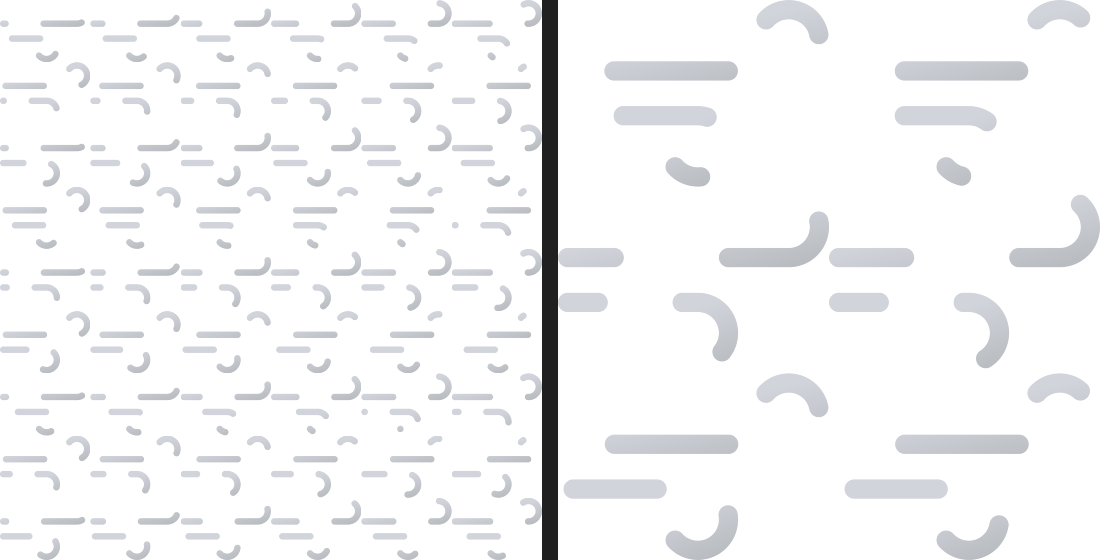
Left, the full canvas; right, a detail of the centre.
A WebGL 2 fragment shader for this pattern:

```glsl
#version 300 es
precision highp float;
// Grid of grey wind symbols: two curling strokes whose dashes slide from cell to cell.

uniform vec2 u_resolution;
out vec4 outColor;

// Lengths are in cell heights
const vec2 GRID = vec2(6.0, 9.0);
const float CELL_WIDTH = 1.453;
const float HALF_STROKE = 0.0516;
const float LINE_Y = 0.62;
const float CURL_RADIUS = 0.164;
const float CURL_SWEEP = 3.98;
const float DOT_SLACK = 0.005;   // keeps dashes of almost no length as dots
const float TAU = 6.2831853;

const vec3 PAPER = vec3(1.0);
const vec3 LIGHT_GREY = vec3(0.82, 0.83, 0.86);
const vec3 DARK_GREY = vec3(0.725, 0.74, 0.755);

// Distance to the part of a line-and-curl path between lengths a and b
float pathPiece(vec2 p, float bend, float a, float b) {
    float d = 1e3;
    float lineLength = bend - HALF_STROKE;
    if (a < lineLength) {
        float x = clamp(p.x, HALF_STROKE + a, HALF_STROKE + min(b, lineLength));
        d = length(p - vec2(x, LINE_Y));
    }
    if (b > lineLength) {
        vec2 q = p - vec2(bend, LINE_Y + CURL_RADIUS);
        float from = max(a - lineLength, 0.0) / CURL_RADIUS;
        float to = (b - lineLength) / CURL_RADIUS;
        float middle = 0.5 * (from + to);
        float halfSpan = 0.5 * (to - from);
        float turn = atan(q.x, -q.y) - middle;
        turn -= TAU * floor(turn / TAU + 0.5);
        float angle = middle + clamp(turn, -halfSpan, halfSpan);
        d = min(d, length(q - CURL_RADIUS * vec2(sin(angle), -cos(angle))));
    }
    return d;
}

// Dashes and gaps each take a third of the path
float dashedPath(vec2 p, float bend, float offset) {
    float total = bend - HALF_STROKE + CURL_RADIUS * CURL_SWEEP;
    float dash = total / 3.0;
    float start = mod(offset, 2.0 * dash);
    float d = 1e3;
    for (int k = -1; k <= 1; k++) {
        float a = start + float(k) * 2.0 * dash;
        float b = a + dash;
        if (b > -DOT_SLACK && a < total + DOT_SLACK) {
            a = clamp(a, 0.0, total);
            b = clamp(b, 0.0, total);
            d = min(d, pathPiece(p, bend, a, b));
        }
    }
    return d;
}

// Diagonal shading over the bounds of one stroke
vec3 strokeColor(vec2 p, float bend, bool flipped) {
    float across = (p.x - HALF_STROKE) / (bend + CURL_RADIUS - HALF_STROKE);
    float rise = (p.y - LINE_Y) / (2.0 * CURL_RADIUS);
    float down = flipped ? rise : 1.0 - rise;
    float shade = clamp((0.5 * (across + down) - 0.45) / 0.55, 0.0, 1.0);
    return mix(LIGHT_GREY, DARK_GREY, shade);
}

vec3 addStroke(vec3 base, vec2 p, float bend, float offset, bool flipped, float pixel) {
    float d = dashedPath(p, bend, offset) - HALF_STROKE;
    float cover = 1.0 - smoothstep(-0.6 * pixel, 0.6 * pixel, d);
    return mix(base, strokeColor(p, bend, flipped), cover);
}

void main() {
    vec2 grid = gl_FragCoord.xy / u_resolution * GRID;
    vec2 cell = floor(grid);
    vec2 p = fract(grid) * vec2(CELL_WIDTH, 1.0);
    float row = GRID.y - 1.0 - cell.y;   // counted from the top
    float pixel = GRID.y / u_resolution.y;

    // Dash offsets drift along columns and rows
    float upperOffset = 0.65 + dot(vec2(cell.x, row), vec2(0.104, 0.614));
    float lowerOffset = 0.143 + dot(vec2(cell.x, row), vec2(0.0539, 0.31605));

    vec3 color = addStroke(PAPER, p, 1.2375, upperOffset, false, pixel);
    color = addStroke(color, vec2(p.x, 1.0 - p.y), 0.75, lowerOffset, true, pixel);
    outColor = vec4(color, 1.0);
}
```
